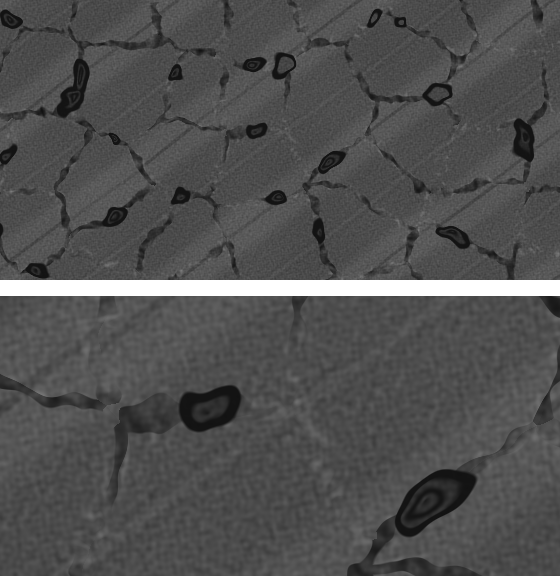
Top, the full canvas; bottom, a detail of the centre.
Reproduce this texture procedurally as a WebGL 2 fragment shader.

```glsl
#version 300 es
precision highp float;
// Grey micrograph of striated tissue: slanted pale bands with a thin dark core,
// a warped Voronoi net of beaded, broken walls, and dark layered bodies
// snapped onto those walls, all under a fine woven grain.
uniform vec2 u_resolution;
out vec4 fragColor;

vec2 hash2(vec2 p) {
  vec3 a = fract(p.xyx * vec3(0.1031, 0.1030, 0.0973));
  a += dot(a, a.yzx + 33.33);
  return fract((a.xx + a.yz) * a.zy);
}

float corner(vec2 cell, vec2 offset) {
  return dot(hash2(cell) * 2.0 - 1.0, offset);
}

// Gradient noise, roughly -0.7 to 0.7
float noise(vec2 p) {
  vec2 i = floor(p), f = fract(p);
  vec2 u = f * f * f * (f * (f * 6.0 - 15.0) + 10.0);
  vec2 e = vec2(1.0, 0.0);
  return mix(mix(corner(i, f), corner(i + e.xy, f - e.xy), u.x),
             mix(corner(i + e.yx, f - e.yx), corner(i + 1.0, f - 1.0), u.x), u.y);
}

// Nearest Voronoi wall: distance, direction towards it, wall hash
vec4 wall(vec2 q, out vec2 owner) {
  vec2 cell = floor(q), f = fract(q), nearest = vec2(9.0), home = vec2(0.0);
  for (int y = -1; y <= 1; y++)
    for (int x = -1; x <= 1; x++) {
      vec2 g = vec2(x, y);
      vec2 r = g + 0.1 + 0.8 * hash2(cell + g) - f;
      if (dot(r, r) < dot(nearest, nearest)) { nearest = r; home = g; }
    }
  owner = cell + home;
  vec4 best = vec4(9.0, 1.0, 0.0, 0.0);
  for (int y = -2; y <= 2; y++)
    for (int x = -2; x <= 2; x++) {
      vec2 g = home + vec2(x, y);
      if (x == 0 && y == 0) continue;
      vec2 r = g + 0.1 + 0.8 * hash2(cell + g) - f;
      vec2 n = normalize(r - nearest);
      float d = dot(0.5 * (r + nearest), n);
      if (d < best.x) best = vec4(d, n, hash2(owner + cell + g + 7.0).x);
    }
  return best;
}

// Signed distance to the closest body, and whether it is hollow
vec2 bodies(vec2 q) {
  vec2 result = vec2(9.0, 0.0), owner;
  float wobble = 0.06 * noise(q * 5.0);
  for (int y = -1; y <= 1; y++)
    for (int x = -1; x <= 1; x++) {
      vec2 cell = floor(q) + vec2(x, y);
      vec2 h = hash2(cell + 17.0);
      if (h.x > 0.7) continue;
      vec2 center = cell + 0.25 + 0.5 * hash2(cell + 41.0);
      vec4 w = wall(center, owner);
      vec2 v = q - center - w.yz * w.x;
      vec2 local = vec2(dot(v, vec2(-w.z, w.y)), dot(v, w.yz));
      local.y += (h.y - 0.5) * 4.0 * local.x * local.x;
      vec2 size = mix(vec2(0.09, 0.07), vec2(0.21, 0.11), h.y * h.y);
      float d = (length(local / size) - 1.0) * size.y + wobble;
      if (d < result.x) result = vec2(d, step(h.x, 0.1));
    }
  return result;
}

void main() {
  vec2 p = gl_FragCoord.xy / u_resolution.y;
  float px = 3.6 / u_resolution.y;
  vec2 q = p * 3.6 + 3.0;
  q += 0.22 * vec2(noise(q * 1.4), noise(q * 1.4 + 31.0));
  q += 0.07 * vec2(noise(q * 6.0), noise(q * 6.0 + 53.0));
  vec2 owner;
  vec4 w = wall(q, owner);

  // Slanted bands, slightly shifted from fibre to fibre
  float across = dot(p, vec2(-0.6, 0.8)) / 0.4 + 0.03 * noise(p * 3.0);
  across += 0.05 * (hash2(owner + 5.0).x - 0.5);
  float fromCore = abs(fract(across + 0.45) - 0.5);
  float tone = 0.296 + 0.025 * noise(p * 4.0);
  tone += 0.045 * smoothstep(0.24, 0.12, fromCore);
  tone -= 0.075 * smoothstep(0.022, 0.006, fromCore) * (0.5 + 0.5 * hash2(owner).y);
  tone += 0.022 * smoothstep(0.482, 0.494, fromCore);
  tone -= 0.012 * smoothstep(0.02, 0.005, abs(fromCore - 0.465));

  // Pale flecks beside the walls, then the beaded dark strands
  float fleck = max(noise(q * 17.0), 0.0);
  tone += 0.24 * fleck * smoothstep(0.1, 0.02, w.x);
  float present = smoothstep(-0.1, 0.12, noise(q * 1.9 + 11.0) + 0.5 * w.w - 0.2);
  float width = 0.034 + 0.08 * noise(q * 6.5 + 19.0);
  float strand = smoothstep(px, -px, w.x - width) * present;
  tone = mix(tone, 0.17 + 0.22 * noise(q * 13.0), strand * 0.9);

  // Dark bodies with folded inner layers and a black rim
  vec2 body = bodies(q);
  float layers = 0.135 + 0.055 * sin(body.x * 110.0 + 6.0 * noise(q * 8.0));
  float inside = mix(layers, 0.27, body.y);
  tone = mix(tone, inside, smoothstep(px, -px, body.x));
  tone = mix(tone, 0.075, smoothstep(0.02 + px, 0.012, abs(body.x + 0.008)));

  // Woven grain
  vec2 weave = mat2(0.8, 0.6, -0.6, 0.8) * p * 520.0 + 2.0 * noise(p * 25.0);
  float grain = 0.012 * sin(weave.x) * sin(weave.y);
  grain += 0.085 * noise(mat2(0.92, 0.39, -0.39, 0.92) * p * 115.0);
  tone += grain * smoothstep(0.02, 0.3, tone);
  fragColor = vec4(vec3(clamp(tone, 0.0, 1.0)), 1.0);
}
```
